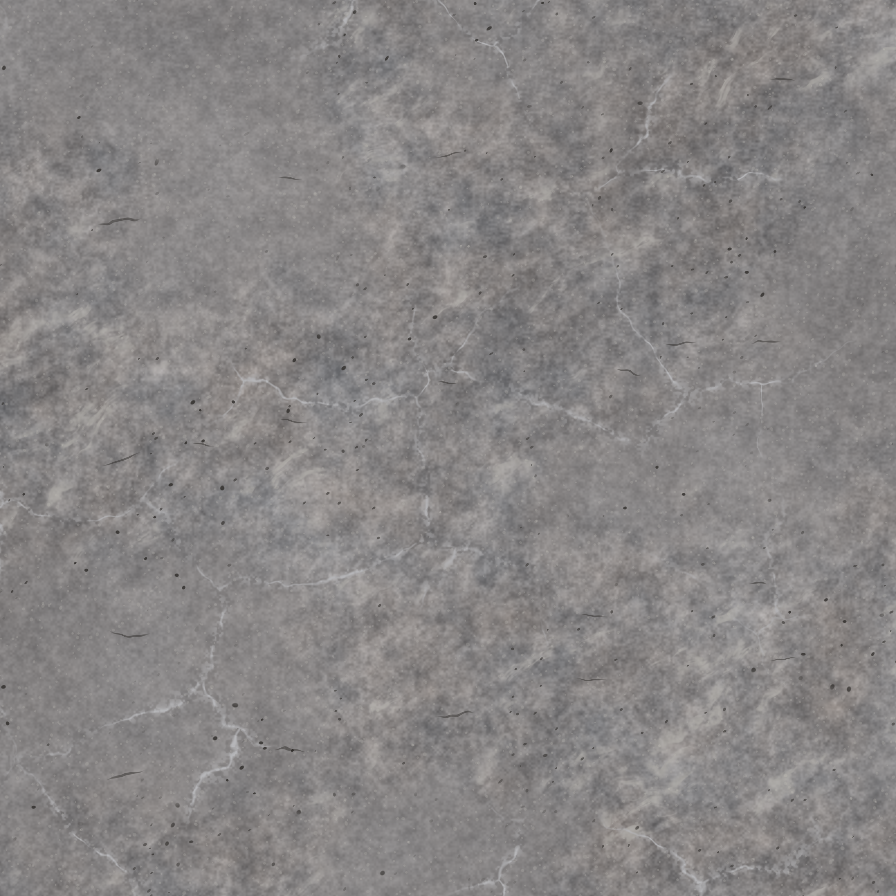
Write a three.js fragment shader that draws this texture.

```glsl
varying vec2 vUv;

const vec3 STONE_GREY = vec3(0.530, 0.520, 0.521);
const vec3 PALE_MINERAL = vec3(0.69, 0.68, 0.66);
const vec3 VEIN_WHITE = vec3(0.70, 0.70, 0.71);
const vec3 PIT_DARK = vec3(0.20, 0.19, 0.18);
const vec3 RUST_SHIFT = vec3(0.020, 0.0, -0.018);

const float CLOUD_SCALE = 5.0;
const float CLOUD_CONTRAST = 0.10;
const float STREAK_ANGLE = 0.66;
const vec2 STREAK_SCALE = vec2(10.0, 28.0);
const float STREAK_CONTRAST = 0.075;
const vec2 FIBRE_SCALE = vec2(38.0, 95.0);
const float FIBRE_CONTRAST = 0.085;
const float MOTTLE_SCALE = 48.0;
const float MOTTLE_CONTRAST = 0.15;
const float GRAIN_SCALE = 190.0;
const float GRAIN_CONTRAST = 0.145;
const float VEIN_SCALE = 5.0;
const float VEIN_WIDTH = 0.013;
const float VEIN_WARP = 0.10;

float hash(vec2 p) {
  return fract(sin(dot(p, vec2(127.1, 311.7))) * 43758.5453);
}

vec2 hash2(vec2 p) {
  return vec2(hash(p), hash(p + 57.3));
}

float noise(vec2 p) {
  vec2 cell = floor(p);
  vec2 f = fract(p);
  f = f * f * (3.0 - 2.0 * f);
  float low = mix(hash(cell), hash(cell + vec2(1.0, 0.0)), f.x);
  float high = mix(hash(cell + vec2(0.0, 1.0)), hash(cell + 1.0), f.x);
  return mix(low, high, f.y);
}

float fbm(vec2 p) {
  float sum = 0.0;
  float weight = 0.5;
  for (int i = 0; i < 5; i++) {
    sum += weight * noise(p);
    p = mat2(1.6, 1.2, -1.2, 1.6) * p + 17.0;
    weight *= 0.5;
  }
  return sum / 0.96875;
}

// Streak noise keeps its axes so that every octave stays stretched
float streakFbm(vec2 p) {
  return noise(p) * 0.5 + noise(p * 2.1 + 9.0) * 0.3 + noise(p * 4.3 + 31.0) * 0.2;
}

// Scattered soft ellipses, one at most per cell; radius is in cells
float spots(vec2 p, float chance, float radius) {
  vec2 cell = floor(p);
  vec2 centre = 0.3 + 0.4 * hash2(cell + 3.7);
  float size = radius * mix(0.5, 1.0, hash(cell + 21.9));
  float present = step(hash(cell + 71.3), chance);
  return present * (1.0 - smoothstep(size * 0.5, size, length(fract(p) - centre)));
}

// Distance to the border between the two nearest cell points
float crackDistance(vec2 p) {
  vec2 cell = floor(p);
  vec2 nearest = vec2(8.0);
  vec2 second = vec2(9.0);
  for (int y = -1; y <= 1; y++) {
    for (int x = -1; x <= 1; x++) {
      vec2 neighbour = cell + vec2(float(x), float(y));
      vec2 offset = neighbour + hash2(neighbour) - p;
      if (dot(offset, offset) < dot(nearest, nearest)) {
        second = nearest;
        nearest = offset;
      } else if (dot(offset, offset) < dot(second, second)) {
        second = offset;
      }
    }
  }
  float gap = dot(second, second) - dot(nearest, nearest);
  return 0.5 * gap / max(length(second - nearest), 0.001);
}

void main() {
  vec2 warp = vec2(fbm(vUv * 9.0), fbm(vUv * 9.0 + 40.0)) - 0.5;
  vec2 jitter = vec2(noise(vUv * 75.0), noise(vUv * 75.0 + 40.0)) - 0.5;
  vec2 along = vec2(cos(STREAK_ANGLE), sin(STREAK_ANGLE));
  vec2 bedding = vec2(dot(vUv, along), dot(vUv, vec2(-along.y, along.x)));
  vec2 bent = bedding + warp * 0.06 + jitter * 0.008;

  // Clouds, streaks, mottling and grain
  float rough = smoothstep(0.36, 0.62, fbm(vUv * 4.0 + 13.0));
  float streak = streakFbm(bent * STREAK_SCALE + 60.0);
  float fibre = streakFbm(bent * FIBRE_SCALE + 20.0);
  float mottle = fbm(vUv * MOTTLE_SCALE);
  float grain = noise(bedding * GRAIN_SCALE) * 0.55 + noise(vUv * GRAIN_SCALE * 2.1) * 0.45;
  float tone = (fbm(vUv * CLOUD_SCALE + warp * 0.4) - 0.5) * CLOUD_CONTRAST;
  tone += (streak - 0.5) * STREAK_CONTRAST * mix(0.4, 1.0, rough);
  tone += (fibre - 0.5) * FIBRE_CONTRAST * mix(0.3, 1.3, rough);
  tone += (mottle - 0.5) * MOTTLE_CONTRAST * mix(0.6, 1.3, rough);
  tone += (grain - 0.5) * GRAIN_CONTRAST * mix(0.75, 1.15, rough);
  vec3 colour = STONE_GREY + tone;
  float rust = fbm(vUv * 16.0 + 80.0) * 0.6 + mottle * 0.4 - 0.46;
  colour += RUST_SHIFT * rust * mix(0.6, 2.4, rough);

  // Pale mineral flakes and specks
  float flakes = smoothstep(0.52, 0.74, streak) * smoothstep(0.46, 0.70, fibre) * rough;
  float specks = spots(vUv * 85.0 + warp * 2.0, 0.16, 0.24);
  specks += spots(bedding * 150.0 + warp, 0.14, 0.32);
  float pale = flakes * smoothstep(0.35, 0.60, mottle) * 0.65 + specks * 0.32;
  colour = mix(colour, PALE_MINERAL, clamp(pale, 0.0, 1.0));

  // Broken, grainy white veins with a faint halo
  vec2 veinPoint = vUv + warp * VEIN_WARP + jitter * 0.004;
  float edge = crackDistance(veinPoint * VEIN_SCALE + 5.0);
  float veinMask = smoothstep(0.48, 0.66, fbm(vUv * 5.0 + 33.0));
  float line = 1.0 - smoothstep(0.0, VEIN_WIDTH, edge);
  float halo = 1.0 - smoothstep(0.0, VEIN_WIDTH * 4.0, edge);
  float vein = line * 0.75 * smoothstep(0.30, 0.60, mottle);
  vein += halo * 0.35 * smoothstep(0.42, 0.65, grain);
  colour = mix(colour, VEIN_WHITE, vein * veinMask);

  // Dark pits in clusters and a few hairline cracks
  float cluster = smoothstep(0.48, 0.60, fbm(vUv * 7.0 + 91.0));
  vec2 pitPoint = bedding + jitter * 0.005;
  float pits = spots(pitPoint * vec2(52.0, 64.0), 0.09, 0.20) * cluster;
  pits += spots(pitPoint * vec2(70.0, 110.0) + 8.0, 0.05, 0.22) * mix(0.2, 0.7, rough);
  float hairlines = spots((vUv + warp * 0.06) * vec2(11.0, 150.0), 0.010, 0.26);
  colour = mix(colour, PIT_DARK, clamp(pits * 0.85 + hairlines * 0.5, 0.0, 1.0));

  gl_FragColor = vec4(colour, 1.0);
}
```
